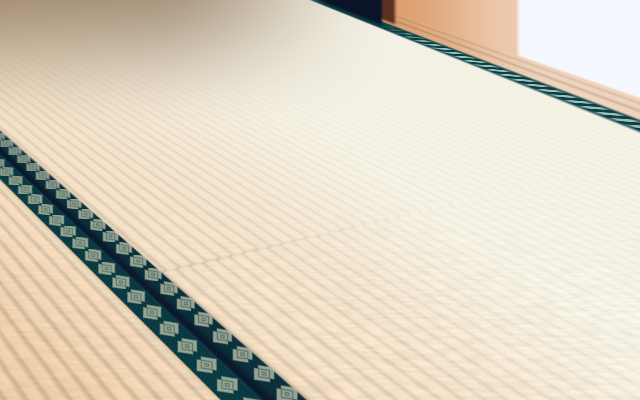
Reproduce this texture procedurally as a WebGL 2 fragment shader.

```glsl
#version 300 es
precision highp float;
// Sunlit woven floor mats with patterned cloth borders, seen at a low angle.
// Floor coordinates come from a vanishing point: u runs across the ridges and
// v along them. Soft ramps give the light, the shadow and the distant blur.
uniform vec2 u_resolution;
out vec4 fragColor;

// Layout, in canvas heights with y pointing down
const vec2 VANISH = vec2(-0.990, -0.542);
const float RIDGE = 0.036;          // ridge spacing in u
const float MOTIF_STEP = 0.0228;    // motif spacing in v
const vec3 BAND_U = vec3(1.0, 1.070, 1.139);  // outer edge, seam, outer edge
const vec2 MOTIF_U = vec2(1.036, 1.118);
const vec2 MOTIF_V = vec2(0.6648, 0.6547);
const vec2 MOTIF_SIZE = vec2(0.0135, 0.0098);
const float POST_X = 0.955, PANEL_X = 0.990, WINDOW_X = 1.295;

// Colours
const vec3 STRAW = vec3(0.89, 0.77, 0.63);
const vec3 SAND = vec3(0.935, 0.865, 0.77);
const vec3 CREAM = vec3(0.955, 0.945, 0.895);
const vec3 UMBER = vec3(0.55, 0.45, 0.34);
const vec3 TEAL = vec3(0.04, 0.25, 0.27);
const vec3 NAVY = vec3(0.04, 0.08, 0.16);
const vec3 THREAD = vec3(0.64, 0.68, 0.60);
const vec3 WOOD = vec3(0.86, 0.63, 0.44);
const vec3 PALE_WOOD = vec3(0.94, 0.83, 0.74);
const vec3 DAYLIGHT = vec3(0.96, 0.975, 1.0);

float hash(vec2 p) {
  p = fract(p * vec2(0.1031, 0.1137));
  p += dot(p, p.yx + 33.33);
  return fract((p.x + p.y) * p.x * 7.31);
}

float noise(vec2 p) {
  vec2 i = floor(p), f = fract(p);
  f = f * f * (3.0 - 2.0 * f);
  return mix(mix(hash(i), hash(i + vec2(1, 0)), f.x),
             mix(hash(i + vec2(0, 1)), hash(i + vec2(1, 1)), f.x), f.y);
}

float ramp(float edge, float soft, float x) { return smoothstep(edge - soft, edge + soft, x); }

float box(vec2 p, vec2 halfSize) {
  vec2 q = abs(p) - halfSize;
  return length(max(q, 0.0)) + min(max(q.x, q.y), 0.0);
}

// Woven mat: light falling from the upper right, ridges and fine strands
vec3 matColor(vec2 p, float u, float v, float depth) {
  float light = 0.42 * p.x - 0.6 * p.y;
  vec3 c = mix(STRAW, SAND, smoothstep(-0.6, -0.1, light));
  c = mix(c, CREAM, smoothstep(-0.16, 0.2, light));
  float shade = (1.0 - smoothstep(-0.08, 0.33, p.y)) * (1.0 - smoothstep(0.35, 1.0, p.x));
  c = mix(c, UMBER, 0.8 * shade);

  float joint = p.y - 0.677 + 0.234 * (p.x - 0.417);
  float onFarMat = step(BAND_U.z, u);
  float phase = u / RIDGE + 0.35 * onFarMat * ramp(0.0, 0.003, joint);
  float f = fract(phase + 0.05 * (noise(vec2(v * 90.0, floor(phase))) - 0.5));
  float groove = 1.0 - smoothstep(0.0, 0.30, min(f, 1.0 - f));
  float contrast = mix(0.135, 0.025, smoothstep(-0.5, 0.22, light)) * smoothstep(0.5, 1.0, depth);
  c *= 1.0 + contrast * (0.38 - groove + 0.3 * (f - 0.5));
  float strands = noise(vec2(phase * 1.5, v * 350.0)) - 0.5;
  c *= 1.0 + 0.055 * strands * smoothstep(0.85, 1.4, depth);
  float jointLine = exp(-pow(joint / 0.004, 2.0)) * onFarMat * (1.0 - smoothstep(0.5, 1.15, p.x));
  return c * (1.0 - 0.05 * jointLine);
}

// Two cloth strips with a row of stepped, woven motifs on each
vec3 bandColor(vec2 p, float u, float v, float depth, float soft) {
  bool upper = u > BAND_U.y;
  float weave = sin(u * 900.0) * sin(v * 1800.0);
  float fold = exp(-pow((u - BAND_U.y - 0.007) / 0.013, 2.0));
  vec3 c = mix(TEAL, NAVY, upper ? 0.35 : 0.12);
  c = mix(c, NAVY, 0.85 * fold) * (1.0 + 0.12 * weave);
  c += 0.07 * exp(-pow((u - BAND_U.y + 0.005) / 0.003, 2.0)) * vec3(0.2, 0.9, 1.0);

  float start = upper ? MOTIF_V.y : MOTIF_V.x;
  float centerV = start + MOTIF_STEP * floor((v - start) / MOTIF_STEP + 0.5);
  vec2 center = VANISH + vec2(upper ? MOTIF_U.y : MOTIF_U.x, 1.0) / centerV;
  vec2 q = (p - center) * centerV;
  q.y -= 0.16 * q.x;
  vec2 corner = vec2(0.0035, -0.003);
  float d = min(box(q - corner, MOTIF_SIZE), box(q + corner, MOTIF_SIZE));
  float e = soft / depth;
  float ring = abs(box(q, MOTIF_SIZE * 0.68)) - 0.0009;
  float core = abs(box(q, MOTIF_SIZE * 0.22)) - 0.0009;
  float motif = (1.0 - ramp(0.0, e, d)) * (1.0 - 0.5 * (1.0 - ramp(0.0, e, min(ring, core))));
  return mix(c, THREAD, motif * 0.92);
}

// Far side of the room; k counts border widths above the mat edge
vec3 roomColor(vec2 p, float k, float v) {
  float check = 0.5 + 0.5 * sin(6.2832 * v / MOTIF_STEP + 2.5 * k);
  float dots = smoothstep(0.3, 0.8, check) * (1.0 - smoothstep(0.15, 0.5, abs(k - 0.5)));
  vec3 c = mix(TEAL, vec3(0.74, 0.84, 0.81), 0.85 * dots * smoothstep(0.92, 1.12, p.x));
  vec3 sill = mix(WOOD, PALE_WOOD, smoothstep(0.95, 1.4, p.x));
  sill *= 1.0 - 0.13 * exp(-pow((k - 1.75) / 0.14, 2.0)) - 0.09 * exp(-pow((k - 2.4) / 0.12, 2.0));
  c = mix(c, sill, ramp(1.0, 0.16, k));
  vec3 panel = mix(WOOD, PALE_WOOD, smoothstep(PANEL_X, WINDOW_X, p.x) * 0.8);
  vec3 backdrop = mix(panel, DAYLIGHT, ramp(WINDOW_X, 0.008, p.x));
  c = mix(c, backdrop, ramp(2.85, 0.15, k));
  vec3 post = mix(vec3(0.36, 0.19, 0.13), WOOD, ramp(PANEL_X, 0.008, p.x));
  c = mix(c, post, ramp(1.3, 0.3, k) * (1.0 - ramp(PANEL_X, 0.01, p.x)));
  return mix(c, NAVY, ramp(0.5, 0.4, k) * (1.0 - ramp(POST_X, 0.006, p.x)));
}

void main() {
  vec2 p = vec2(gl_FragCoord.x, u_resolution.y - gl_FragCoord.y) / u_resolution.y;
  float depth = p.y - VANISH.y;
  float u = (p.x - VANISH.x) / depth, v = 1.0 / depth;
  float soft = max(1.0 / u_resolution.y, 0.005 * (1.0 - smoothstep(0.85, 1.25, depth)));

  // Near floor and border, with a faint contact shadow
  vec3 color = matColor(p, u, v, depth);
  float edge = 1.4 * soft / depth;
  float outside = max(BAND_U.x - u, u - BAND_U.z);
  color *= 1.0 - 0.16 * exp(-max(outside, 0.0) / 0.006);
  color = mix(bandColor(p, u, v, depth, soft), color, ramp(0.0, edge, outside));

  // Distant border, sill, panel and window
  float borderWidth = max(0.019 + 0.018 * (p.x - 1.0), 0.012);
  float k = (0.4 * p.x - 0.310 - p.y) / borderWidth;
  color = mix(color, roomColor(p, k, v), ramp(0.0, 0.18, k) * smoothstep(0.68, 0.82, p.x));
  fragColor = vec4(color, 1.0);
}
```
